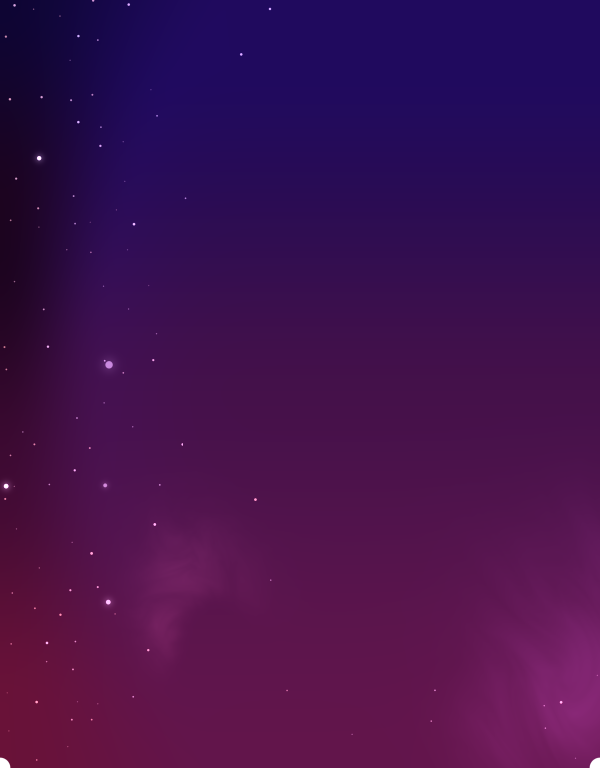
A Shadertoy shader for this background:

```glsl
// Indigo-to-magenta night sky with a starry left edge and two faint nebula clouds.

vec2 hash2(vec2 p) {
    return fract(sin(vec2(dot(p, vec2(127.1, 311.7)), dot(p, vec2(269.5, 183.3)))) * 43758.55);
}

// Layered, rotated sines: soft wisps in about -1..1
float wisps(vec2 p) {
    float sum = 0.0, amp = 0.5;
    for (int i = 0; i < 5; i++) {
        p = mat2(0.8, 0.6, -0.6, 0.8) * p * 1.7 + 1.3;
        p += 0.6 * sin(p.yx * 1.2);
        sum += amp * sin(p.x) * sin(p.y);
        amp *= 0.62;
    }
    return sum;
}

float glow(vec2 p, vec2 center, vec2 size) {
    vec2 d = (p - center) / size;
    return exp(-dot(d, d));
}

float disc(vec2 p, vec2 center, float radius, float pixel) {
    return 1.0 - smoothstep(radius - pixel, radius + pixel, length(p - center));
}

// A disc with a faint halo
float star(vec2 p, vec2 center, float radius, float pixel) {
    return disc(p, center, radius, pixel) + 0.22 * glow(p, center, vec2(radius * 2.2));
}

// Open sky, from bottom to top
vec3 openSky(float y) {
    vec3 c = mix(vec3(0.385, 0.082, 0.295), vec3(0.345, 0.08, 0.30), smoothstep(0.0, 0.30, y));
    c = mix(c, vec3(0.265, 0.065, 0.29), smoothstep(0.18, 0.54, y));
    c = mix(c, vec3(0.165, 0.047, 0.325), smoothstep(0.48, 0.78, y));
    return mix(c, vec3(0.125, 0.04, 0.37), smoothstep(0.70, 0.92, y));
}

// Shaded left edge, from bottom to top
vec3 leftEdge(float y) {
    vec3 c = mix(vec3(0.41, 0.07, 0.22), vec3(0.25, 0.04, 0.20), smoothstep(0.08, 0.40, y));
    c = mix(c, vec3(0.11, 0.015, 0.12), smoothstep(0.35, 0.68, y));
    return mix(c, vec3(0.055, 0.02, 0.20), smoothstep(0.72, 1.0, y));
}

// One small star per grid cell, thinning out to the right
vec3 starField(vec2 p, float pixel) {
    vec2 cell = floor(p / 0.036);
    vec2 place = hash2(cell);
    vec2 kind = hash2(cell + 57.0);
    float density = 0.50 * (1.0 - smoothstep(0.10, 0.27, p.x))
                  + 0.14 * (1.0 - smoothstep(0.06, 0.16, p.y))
                  + 0.03 * (1.0 - smoothstep(0.25, 0.50, p.x));
    float radius = mix(0.0007, 0.0017, kind.y * kind.y);
    float light = disc(p, (cell + 0.15 + 0.7 * place) * 0.036, radius, pixel);
    vec3 tint = mix(vec3(0.95, 0.65, 0.60), vec3(0.90, 0.80, 0.95), place.x);
    return tint * light * step(kind.x, density) * (0.25 + 0.65 * kind.y);
}

void mainImage(out vec4 fragColor, in vec2 fragCoord) {
    vec2 p = fragCoord / iResolution.y;
    float right = iResolution.x / iResolution.y;
    float pixel = 0.7 / iResolution.y;

    // Sky
    float edgeWidth = 0.14 + 0.65 * (p.y - 0.5) * (p.y - 0.5);
    vec3 color = mix(leftEdge(p.y), openSky(p.y), smoothstep(0.0, edgeWidth, p.x));
    color += vec3(0.0, 0.0, 0.025) * glow(p, vec2(0.14, 0.62), vec2(0.09, 0.40));

    // Left cloud, cut from below by a dark lobe
    vec2 warped = p + 0.012 * vec2(wisps(p * 14.0), wisps(p * 14.0 + 7.0));
    float cloud = glow(warped, vec2(0.235, 0.255), vec2(0.055, 0.075))
                + 0.65 * glow(warped, vec2(0.207, 0.18), vec2(0.027, 0.05))
                + 0.45 * glow(warped, vec2(0.30, 0.25), vec2(0.06, 0.05));
    cloud *= smoothstep(0.050, 0.085, length(warped - vec2(0.292, 0.150)));
    color += vec3(0.075, 0.038, 0.055) * cloud * (0.8 + 0.5 * wisps(p * 22.0));

    // Right cloud, streaked along its slope
    vec2 slope = mat2(0.83, -0.56, 0.56, 0.83) * (p - vec2(right, 0.12));
    float streaks = wisps(vec2(slope.x * 16.0, slope.y * 6.0) + 3.0);
    float haze = glow(p, vec2(right, 0.14), vec2(0.13, 0.15))
               + 0.4 * glow(p, vec2(right - 0.10, 0.06), vec2(0.08, 0.09));
    color += vec3(0.115, 0.055, 0.125) * haze * (0.85 + 0.55 * streaks);

    // Small stars, then the few bright ones
    color += starField(p, pixel);
    vec3 starlight = vec3(0.88, 0.78, 0.92);
    color += starlight * star(p, vec2(0.051, 0.794), 0.0028, pixel);
    color += starlight * star(p, vec2(0.008, 0.367), 0.0030, pixel);
    color += starlight * 0.75 * star(p, vec2(0.141, 0.216), 0.0030, pixel);
    color += starlight * 0.50 * star(p, vec2(0.142, 0.525), 0.0048, pixel);
    color += starlight * 0.50 * star(p, vec2(0.137, 0.368), 0.0025, pixel);

    // White bottom corners
    vec2 corner = vec2(min(p.x, right - p.x), p.y);
    color = mix(color, vec3(1.0), disc(corner, vec2(0.0), 0.0135, pixel));

    fragColor = vec4(clamp(color, 0.0, 1.0), 1.0);
}
```
